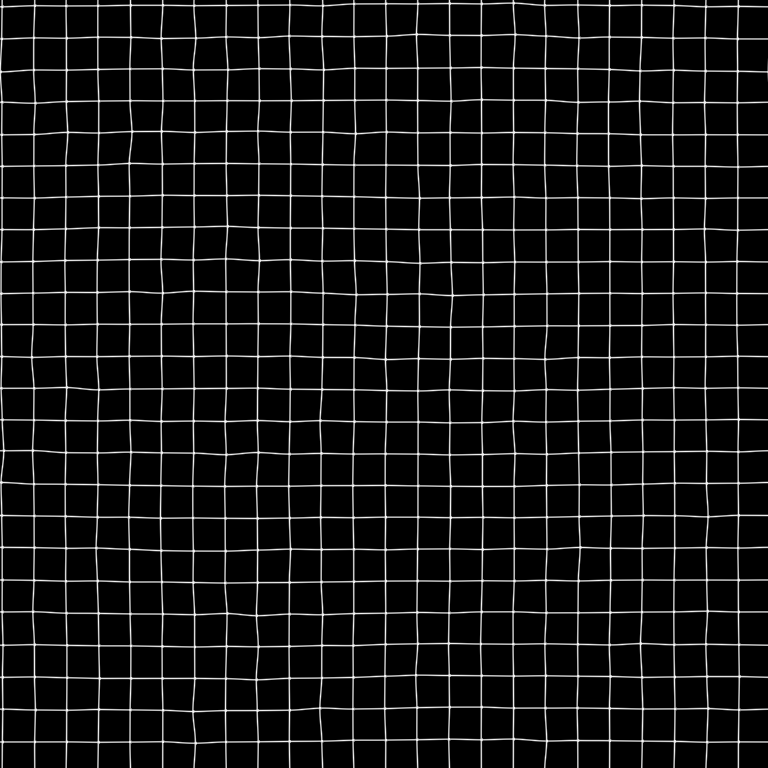
Write a WebGL 2 fragment shader that draws this pattern.

```glsl
#version 300 es
precision highp float;
// Square net of thin white thread on black, 24 x 24 meshes, slightly slack and knotted.

uniform vec2 u_resolution;
out vec4 fragColor;

const float MESHES = 24.0;
const float TAU = 6.2831853;

float hash(vec2 p) {
    return fract(sin(dot(p, vec2(127.1, 311.7))) * 43758.5453);
}

// Displacement of one knot: a small jitter, and now and then a stronger pull
vec2 knotShift(vec2 id) {
    id = mod(id, MESHES);
    vec2 jitter = vec2(hash(id + 0.3), hash(id + 41.7)) - 0.5;
    float pulled = step(0.9, hash(id + 83.1));
    return jitter * 0.035 + pulled * sign(jitter) * vec2(0.03, 0.025);
}

// Slow sag of the whole net, periodic over the canvas
vec2 sag(vec2 uv) {
    return vec2(
        0.022 * sin(TAU * (uv.y + uv.x) + 0.6) + 0.012 * sin(TAU * (3.0 * uv.y - uv.x)),
        0.038 * cos(TAU * (uv.x - uv.y) + 2.6) + 0.016 * sin(TAU * (2.0 * uv.x + uv.y)));
}

// Smooth-edged coverage of a shape of given half width
float coverage(float dist, float halfWidth, float pixel) {
    return clamp((halfWidth - dist) / (1.3 * pixel) + 0.5, 0.0, 1.0);
}

void main() {
    vec2 uv = gl_FragCoord.xy / u_resolution;
    float pixel = MESHES / min(u_resolution.x, u_resolution.y);
    vec2 p = uv * MESHES - vec2(0.06, 0.84) - sag(uv);

    vec2 nearest = floor(p + 0.5);
    vec2 cell = floor(p);
    vec2 ease = smoothstep(0.0, 1.0, p - cell);

    // Threads bend smoothly from knot to knot
    float bendX = mix(knotShift(vec2(nearest.x, cell.y)).x,
                      knotShift(vec2(nearest.x, cell.y + 1.0)).x, ease.y);
    float bendY = mix(knotShift(vec2(cell.x, nearest.y)).y,
                      knotShift(vec2(cell.x + 1.0, nearest.y)).y, ease.x);
    vec2 threadDist = abs(p - nearest - vec2(bendX, bendY));
    float thread = coverage(min(threadDist.x, threadDist.y), 0.02, pixel);

    // Small knots at the crossings
    float knotDist = length(p - nearest - knotShift(nearest) - vec2(0.008, 0.0));
    float knot = coverage(knotDist, 0.05, pixel);

    vec3 threadColor = vec3(0.96);
    fragColor = vec4(threadColor * max(thread, knot), 1.0);
}
```
